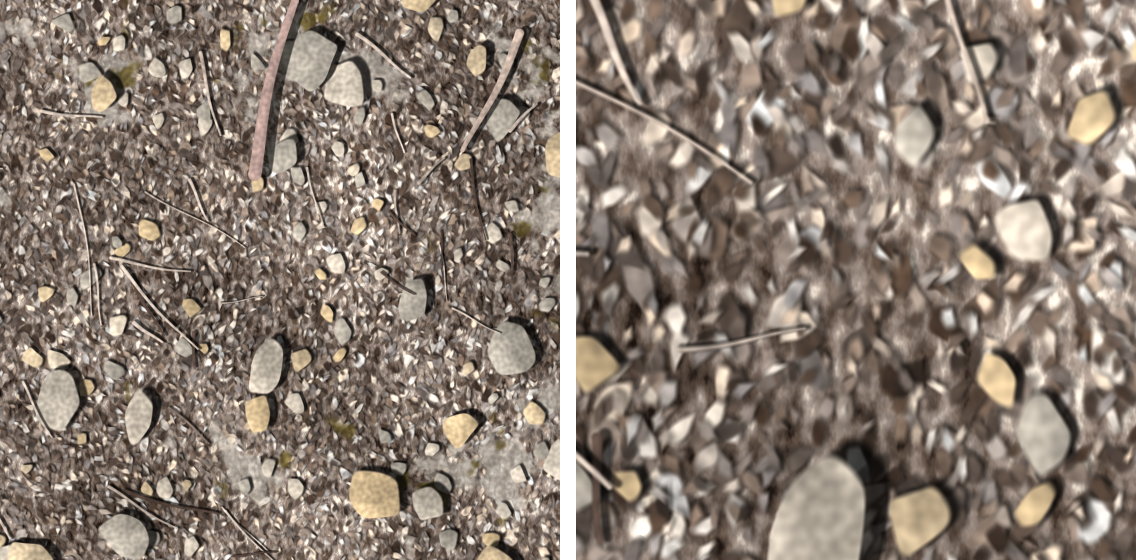
Left, the full canvas; right, a detail of the centre.
Give the GLSL for this texture, as a Shadertoy shader.

```glsl
// Sunlit forest floor: brown litter of small chips, pebbles, worn slabs,
// moss and dry twigs. Chips and pebbles are rounded polygons scattered on
// jittered grids, each casting a shadow to the upper right.

vec2 hash2(vec2 p) {
    vec3 q = fract(p.xyx * vec3(.1031, .1030, .0973));
    q += dot(q, q.yzx + 33.33);
    return fract((q.xx + q.yz) * q.zy);
}

float cornerSlope(vec2 cell, vec2 d) {
    float a = 6.2832 * hash2(cell).x;
    return dot(vec2(cos(a), sin(a)), d);
}

float gradientNoise(vec2 p) {
    vec2 i = floor(p), f = p - i, e = vec2(1, 0);
    vec2 u = f * f * f * (f * (f * 6. - 15.) + 10.);
    return 1.4 * mix(
        mix(cornerSlope(i, f), cornerSlope(i + e, f - e), u.x),
        mix(cornerSlope(i + e.yx, f - e.yx), cornerSlope(i + 1., f - 1.), u.x), u.y);
}

float fbm(vec2 p) {
    float sum = 0., gain = .55;
    for (int i = 0; i < 4; i++) {
        sum += gain * gradientNoise(p);
        p = mat2(1.6, 1.2, -1.2, 1.6) * p + 7.3;
        gain *= .5;
    }
    return sum;
}

// Dark earth to pale dry leaf
vec3 litterTone(float t) {
    vec3 c = mix(vec3(.13, .09, .07), vec3(.35, .29, .25), smoothstep(0., .3, t));
    c = mix(c, vec3(.60, .54, .50), smoothstep(.25, .7, t));
    return mix(c, vec3(.95, .90, .84), smoothstep(.65, 1., t));
}

// Radius-like measure of a rounded irregular polygon, 1 on its outline
float polygon(vec2 q, vec2 seed) {
    float sum = 0.;
    for (int k = 0; k < 6; k++) {
        vec2 h = hash2(seed + float(k) * 3.7);
        float a = 1.0472 * (float(k) + .7 * h.x);
        float side = max(dot(q, vec2(cos(a), sin(a))), 0.) / (.65 + .5 * h.y);
        sum += pow(side, 8.);
    }
    return pow(sum, .125);
}

// One layer of chips (rock = 0) or pebbles (rock = 1)
vec3 scatter(vec3 col, vec2 p, float scale, float share, float stretch, float rock) {
    vec2 g = p * scale, base = floor(g);
    float soft = .0022 * scale;
    float flow = .6 * gradientNoise(p * 3. + 4.);
    for (int j = -1; j <= 1; j++)
    for (int i = -1; i <= 1; i++) {
        vec2 cell = base + vec2(i, j), seed = cell + scale * 3.;
        vec2 place = hash2(seed), kind = hash2(seed + 57.), look = hash2(seed + 113.);
        vec2 d = g - cell - place;
        if (kind.x > share || dot(d, d) > 1.) continue;

        float size = mix(.27, .56, kind.y);
        float a = (look.x - .5) * 2. + flow + .15;
        mat2 turn = mat2(cos(a), -sin(a), sin(a), cos(a));
        vec2 squash = vec2(stretch, 1.) / size;
        vec2 q = turn * d * squash;
        vec2 qs = turn * (d - vec2(.13, .08)) * squash;
        float thin = size / stretch;
        float body = 1. - smoothstep(-soft, soft, (polygon(q, seed) - 1.) * thin);
        float shadow = 1. - smoothstep(-soft, soft * 1.5, (polygon(qs, seed) - 1.) * thin);

        vec3 chip = litterTone(.13 + .9 * look.y) * (1. + .2 * gradientNoise(p * 70.));
        chip *= 1. + (place.x - .5) * vec3(.10, 0., -.12);
        vec3 stone = mix(vec3(.68, .65, .60), vec3(.84, .79, .72), smoothstep(.2, .6, look.y));
        stone = mix(stone, vec3(.82, .72, .56), smoothstep(.65, .9, look.y));
        stone *= 1. + .3 * fbm(p * 22.) - .14 * dot(d, vec2(.8, .6)) / size;
        col *= 1. - shadow * mix(.4, .72, rock);
        col = mix(col, mix(chip, stone, rock), body);
    }
    return col;
}

// Distance to a slightly bent twig, thinner towards its end
float twigDistance(vec2 p, vec2 a, vec2 b, float width) {
    vec2 ab = b - a;
    float h = clamp(dot(p - a, ab) / dot(ab, ab), 0., 1.);
    vec2 bend = vec2(-ab.y, ab.x) * .02 * sin(h * 5. + a.x * 40.);
    return length(p - a - ab * h - bend) + .5 * width * h;
}

vec3 twig(vec3 col, vec2 p, vec2 a, vec2 b, float width, vec3 bark) {
    float d = twigDistance(p, a, b, width);
    float s = twigDistance(p - width * vec2(1.5, .6), a, b, width);
    col *= 1. - .6 * (1. - smoothstep(width - .001, width + .0025, s));
    bark *= 1. + .12 * (s - d) / width + .25 * fbm(p * 40.);
    return mix(col, bark, 1. - smoothstep(width - .0015, width + .0015, d));
}

void mainImage(out vec4 fragColor, in vec2 fragCoord) {
    vec2 p = fragCoord / iResolution.y;

    // Earth and fine litter
    float dust = fbm(p * 4. + 2.);
    vec3 col = litterTone(.53 + .8 * fbm(p * vec2(75., 42.)) + .35 * dust);
    col = scatter(col, p, 36., .75, 1.6, 0.);
    col = scatter(col, p, 52., .75, 1.8, 0.);
    col = scatter(col, p, 74., .6, 1.9, 0.);

    // Worn grey slabs with moss beside them
    float slab = fbm(p * 4.2 + vec2(11.3, 5.8));
    float grain = fbm(p * 32.);
    vec3 slabColor = vec3(.67, .64, .60) * (1. + .4 * grain);
    col = mix(col, slabColor, .75 * smoothstep(.24, .38, slab + .25 * grain));
    float moss = smoothstep(.28, .42, fbm(p * 11. + 31.)) * smoothstep(.08, .2, slab);
    col = mix(col, vec3(.35, .30, .14) * (1. + .6 * grain), .8 * moss);

    // Small pebbles, then large ones
    col = scatter(col, p, 25., .15, 1.3, 1.);
    col = scatter(col, p, 9., .16, 1.3, 1.);

    // Thin straws, mostly falling to the right
    for (int i = 0; i < 48; i++) {
        vec2 r = hash2(vec2(i, 17)), s = hash2(vec2(i, 71));
        float a = -1. + 1.1 * (s.x - .5) + (i % 5 == 0 ? 1.3 : 0.);
        vec2 start = r * 1.2 - vec2(.15, .05);
        vec2 end = start + vec2(cos(a), sin(a)) * mix(.06, .24, s.y * s.y);
        vec3 bark = mix(vec3(.30, .24, .21), vec3(.74, .68, .63), smoothstep(.1, .6, fract(s.x * 7.)));
        col = twig(col, p, start, end, mix(.0015, .004, fract(r.x * 9.)), bark);
    }

    // Two thick branches
    col = twig(col, p, vec2(.45, .69), vec2(.53, 1.03), .012, vec3(.64, .54, .51));
    col = twig(col, p, vec2(.93, .94), vec2(.83, .73), .008, vec3(.72, .64, .59));

    // Fine grain and broad light
    col *= 1.04 + .16 * gradientNoise(p * 120.) + .22 * dust;
    fragColor = vec4(clamp(col, 0., 1.), 1.);
}
```
